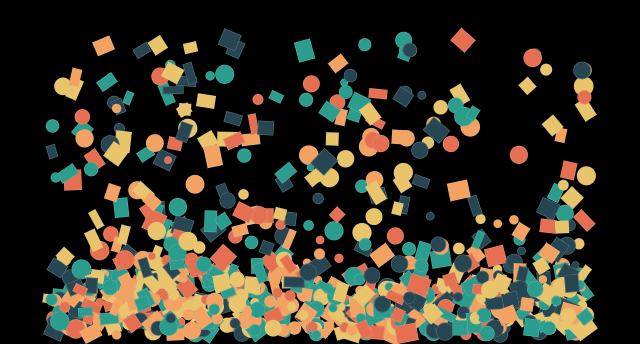
This background is drawn by a Shadertoy shader. Its source:

```glsl
// Flat confetti of discs and tilted cards falling onto a dense pile over black.

vec3 hash3(vec3 p) {
    p = fract(p * vec3(0.1031, 0.1030, 0.0973));
    p += dot(p, p.yxz + 33.33);
    return fract((p.xxy + p.yxx) * p.zyx);
}

vec3 palette(float pick) {
    if (pick < 0.21) return vec3(0.149, 0.275, 0.325); // slate
    if (pick < 0.43) return vec3(0.165, 0.616, 0.561); // teal
    if (pick < 0.64) return vec3(0.914, 0.769, 0.416); // sand
    if (pick < 0.83) return vec3(0.957, 0.635, 0.380); // apricot
    return vec3(0.906, 0.435, 0.318);                  // coral
}

float boxDistance(vec2 p, vec2 halfSize) {
    vec2 q = abs(p) - halfSize;
    return length(max(q, 0.0)) + min(max(q.x, q.y), 0.0);
}

// Soft round patch of the given radius
float patchAt(vec2 p, vec2 center, float radius) {
    vec2 q = (p - center) / radius;
    return exp(-dot(q, q));
}

// Chance that a cell holds a piece: sparse in the air, full in the pile
float density(vec2 p) {
    float crest = 0.025 * cos((p.x - 0.65) * 5.2) + 0.01 * sin(p.x * 17.0);
    float air = 0.13;

    // Crowded drifts
    air += 0.08 * patchAt(p, vec2(0.42, 0.58), 0.20);
    air += 0.09 * patchAt(p, vec2(1.02, 0.66), 0.18);
    air += 0.06 * patchAt(p, vec2(1.66, 0.62), 0.12);

    // Open gaps
    air -= 0.13 * patchAt(p, vec2(0.77, 0.80), 0.12);
    air -= 0.12 * patchAt(p, vec2(1.30, 0.84), 0.08);
    air -= 0.14 * patchAt(p, vec2(1.47, 0.50), 0.17);
    air -= 0.12 * patchAt(p, vec2(0.24, 0.86), 0.09);

    float settling = 0.17 * smoothstep(0.44, 0.31, p.y - crest);
    float pile = 0.8 * smoothstep(0.26, 0.15, p.y - crest);
    return air + settling + pile;
}

// Signed distance to a disc or a rotated card
float pieceDistance(vec2 p, vec3 form) {
    if (form.x < 0.47) return length(p) - mix(0.011, 0.029, form.y);
    float angle = form.z * 6.2832;
    float c = cos(angle), s = sin(angle);
    vec2 halfSize = vec2(mix(0.017, 0.032, form.y),
                         mix(0.011, 0.028, fract(form.z * 7.3)));
    return boxDistance(mat2(c, -s, s, c) * p, halfSize);
}

void mainImage(out vec4 fragColor, in vec2 fragCoord) {
    vec2 p = fragCoord / iResolution.y;
    float pixel = 1.0 / iResolution.y;
    float cellSize = 0.077;
    vec3 color = vec3(0.0);

    // Stack shifted grids, each with one possible piece per cell
    for (int layer = 0; layer < 10; layer++) {
        float id = float(layer);
        vec2 shift = fract(id * vec2(0.618, 0.382)) + 2.0;
        vec2 home = floor(p / cellSize + shift);

        for (int j = -1; j <= 1; j++)
        for (int i = -1; i <= 1; i++) {
            vec2 cell = home + vec2(i, j);
            vec3 place = hash3(vec3(cell, id * 13.0 + 5.0));
            vec2 center = (cell + place.xy - shift) * cellSize;

            // Keep pieces inside the side walls, floor and top
            if (center.x < 0.15 || center.x > 1.705) continue;
            if (center.y < 0.026 || center.y > 0.89) continue;
            if (place.z > density(center)) continue;

            vec3 form = hash3(vec3(cell + 41.0, id * 7.0 + 71.0));
            float tint = hash3(vec3(cell.yx + 90.0, id * 11.0 + 23.0)).x;
            float d = pieceDistance(p - center, form);

            // More slate at the right of the pile, more sand at its middle
            float low = smoothstep(0.3, 0.2, center.y);
            tint *= 1.0 - 0.25 * low * smoothstep(1.3, 1.6, center.x);
            tint = mix(tint, 0.6, 0.25 * low * patchAt(center, vec2(0.82, 0.08), 0.2));

            // Fill with a faint, thin lighter rim
            vec3 fill = palette(tint);
            float rim = smoothstep(0.0025, 0.0005, abs(d + 0.001));
            fill = mix(fill, vec3(0.75, 0.82, 0.75), 0.2 * rim);
            color = mix(color, fill, clamp(0.5 - d / pixel, 0.0, 1.0));
        }
    }
    fragColor = vec4(color, 1.0);
}
```
